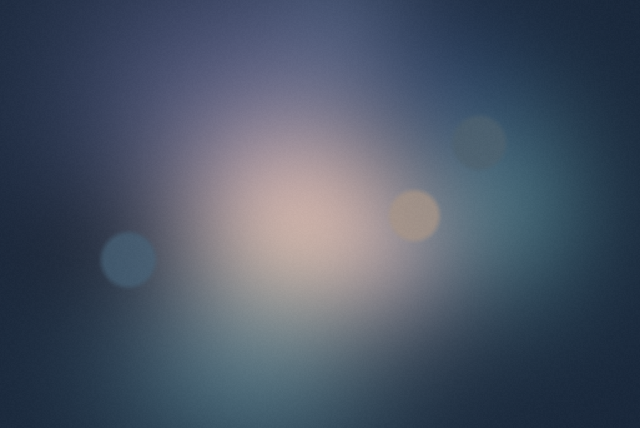
Reproduce this background procedurally as a WebGL 1 fragment shader.

```glsl
precision highp float;
// Defocused lights at dusk: broad elliptical Gaussian glows in peach, violet
// and teal are added over navy, then three soft bokeh discs are blended in.
// Distances are in canvas heights; a faint hash grain breaks up banding.

uniform vec2 u_resolution;

// Elliptical Gaussian falloff, 1.0 at the center.
float glow(vec2 p, vec2 center, vec2 radius) {
  vec2 d = (p - center) / radius;
  return exp(-dot(d, d));
}

// Soft-edged disc coverage.
float disc(vec2 p, vec2 center, float radius) {
  return 1.0 - smoothstep(radius - 0.012, radius + 0.008, length(p - center));
}

float hash(vec2 p) {
  vec3 q = fract(vec3(p.xyx) * 0.1031);
  q += dot(q, q.yzx + 33.33);
  return fract((q.x + q.y) * q.z);
}

void main() {
  vec2 p = gl_FragCoord.xy / u_resolution.y;
  p.x *= 1.5 * u_resolution.y / u_resolution.x;

  // Navy ground with broad glows
  vec3 color = vec3(0.10, 0.155, 0.23);
  color += vec3(0.52, 0.37, 0.23) * glow(p, vec2(0.70, 0.48), vec2(0.30, 0.27));  // peach core
  color += vec3(0.19, 0.17, 0.23) * glow(p, vec2(0.55, 0.75), vec2(0.42, 0.41));  // violet cloud
  color += vec3(0.06, 0.07, 0.08) * glow(p, vec2(0.80, 0.96), vec2(0.20, 0.28));  // upper haze
  color += vec3(0.13, 0.10, 0.11) * glow(p, vec2(0.94, 0.395), vec2(0.20, 0.20)); // mauve rim
  color += vec3(0.12, 0.20, 0.185) * glow(p, vec2(1.20, 0.52), vec2(0.23, 0.27)); // right teal
  color += vec3(0.14, 0.21, 0.20) * glow(p, vec2(0.59, 0.13), vec2(0.34, 0.28));  // lower teal
  color += vec3(0.01, 0.03, 0.06) * glow(p, vec2(1.06, 0.78), vec2(0.22, 0.20));  // blue hollow

  // Shaded pocket at the left
  color *= 1.0 - 0.16 * glow(p, vec2(0.20, 0.42), vec2(0.22, 0.18));

  // Bokeh discs
  color = mix(color, vec3(0.28, 0.39, 0.475), 0.7 * disc(p, vec2(0.301, 0.393), 0.066));
  color = mix(color, vec3(0.65, 0.58, 0.53), 0.8 * disc(p, vec2(0.971, 0.496), 0.061));
  color = mix(color, vec3(0.31, 0.38, 0.43), 0.75 * disc(p, vec2(1.123, 0.666), 0.065));

  // Fine grain on a grid fixed to the canvas
  color += (hash(floor(p * 342.0)) - 0.5) * 0.014;
  gl_FragColor = vec4(color, 1.0);
}
```
